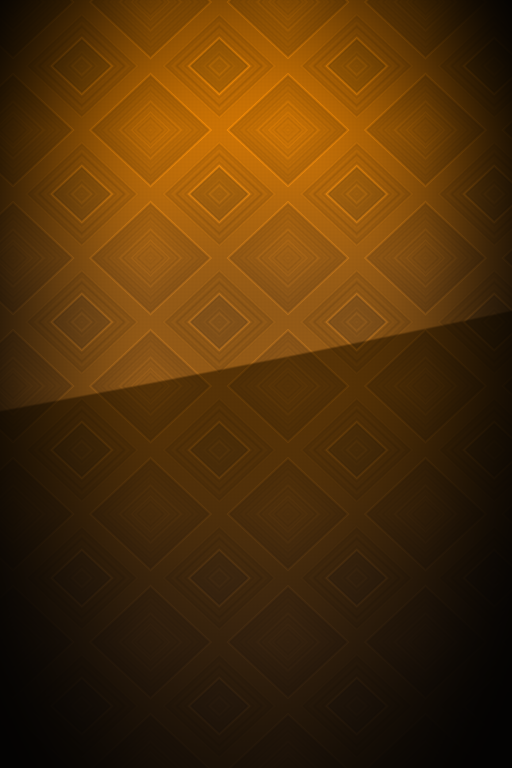
Reproduce this background procedurally as a Shadertoy shader.

```glsl
// Amber diamond wallpaper under a soft spotlight, with a slanted glossy sheen.
// A two-diamond lattice comes from one folded cell; layered sines of the
// diamond radius engrave the nested rings, and a vignette darkens the rim.

#define CELL vec2(0.2685, 0.25)
#define LATTICE_ORIGIN vec2(0.5625, 1.246)
#define LARGE_RADIUS 0.438
#define SMALL_RADIUS 0.218
#define LINE_WIDTH 0.005
#define RING_DEPTH 0.05
#define WEAVE_DEPTH 0.012
#define SHEEN_LEFT 0.697
#define SHEEN_RISE 0.196
#define LIGHT_CENTER vec2(0.485, 0.92)

// Soft outline where the diamond radius equals the given level.
float outline(float radius, float level, float blur) {
    return 1.0 - smoothstep(LINE_WIDTH, LINE_WIDTH + blur, abs(radius - level));
}

// Uneven concentric grooves, from -1 to 1.
float rings(float radius) {
    return 0.40 * sin(radius * 117.0)
         + 0.35 * sin(radius * 171.0 + 1.3)
         + 0.25 * sin(radius * 239.0 + 0.6);
}

// Tint of the engraved lattice at a point.
vec3 latticeTint(vec2 p, float blur) {
    vec2 cell = (p - LATTICE_ORIGIN) / CELL;
    vec2 folded = abs(fract(cell + 0.5) - 0.5);
    float reach = folded.x + folded.y;

    // The large diamond fills the cell centre, the small one its corners.
    bool isLarge = reach < 0.5;
    float radius = isLarge ? reach : 1.0 - reach;
    float border = isLarge ? LARGE_RADIUS : SMALL_RADIUS;
    float inside = 1.0 - smoothstep(border - blur, border + blur, radius);

    // Muted fill that lightens toward the centre, with a warm lattice outside.
    float depth = radius / border;
    vec3 fill = isLarge ? vec3(0.96, 0.965, 1.08) : vec3(0.87, 0.89, 1.10);
    fill *= 1.0 - (isLarge ? 0.10 : 0.04) * depth * depth;
    vec3 tint = mix(vec3(0.98), fill, inside);

    // Stepped shading around the small diamond.
    float band = smoothstep(0.23, 0.25, radius) * (1.0 - smoothstep(0.39, 0.42, radius));
    float steps = 0.65 + 0.35 * sin(radius * 84.0 + 0.8);
    tint *= 1.0 - (isLarge ? 0.0 : 0.10 * band * steps);

    // Grooves fade out on the flat strips between diamonds.
    float engraved = 1.0 - smoothstep(0.40, 0.44, radius);
    tint *= 1.0 + RING_DEPTH * rings(radius) * engraved;

    // Bright borders and faint inner frames.
    float trim = outline(radius, border, blur * 1.5);
    float frame = outline(radius, border * 0.32, blur);
    frame += 0.8 * outline(radius, isLarge ? 0.225 : 0.405, blur);
    tint *= 1.0 + 0.19 * trim + 0.07 * frame;

    // Fine diagonal weave.
    vec2 thread = vec2(cell.x + cell.y, cell.x - cell.y) * 113.0;
    return tint * (1.0 + WEAVE_DEPTH * sin(thread.x) * sin(thread.y));
}

void mainImage(out vec4 fragColor, in vec2 fragCoord) {
    vec2 p = fragCoord / iResolution.xy * vec2(1.0, 1.5);
    float pixel = 1.0 / iResolution.x;

    // Base colours below and above the sheen edge.
    vec3 shade = mix(vec3(0.27, 0.168, 0.06), vec3(0.325, 0.187, 0.015),
                     smoothstep(0.2, 0.75, p.y));
    vec3 sheen = mix(vec3(0.57, 0.345, 0.08), vec3(0.82, 0.46, 0.008),
                     smoothstep(0.88, 1.32, p.y));
    float edge = SHEEN_LEFT + SHEEN_RISE * p.x - 0.015 * p.x * (1.0 - p.x);
    float gloss = smoothstep(-1.5 * pixel, 1.5 * pixel, p.y - edge);
    vec3 color = mix(shade, sheen, gloss);

    // Lattice relief.
    color *= latticeTint(p, pixel / CELL.x);

    // Tall vignette, longer below the light than above it.
    vec2 away = p - LIGHT_CENTER;
    away.y *= away.y > 0.0 ? 0.66 : 0.52;
    color *= 1.0 - smoothstep(0.18, 0.67, length(away));

    fragColor = vec4(color + vec3(0.016, 0.011, 0.007), 1.0);
}
```
